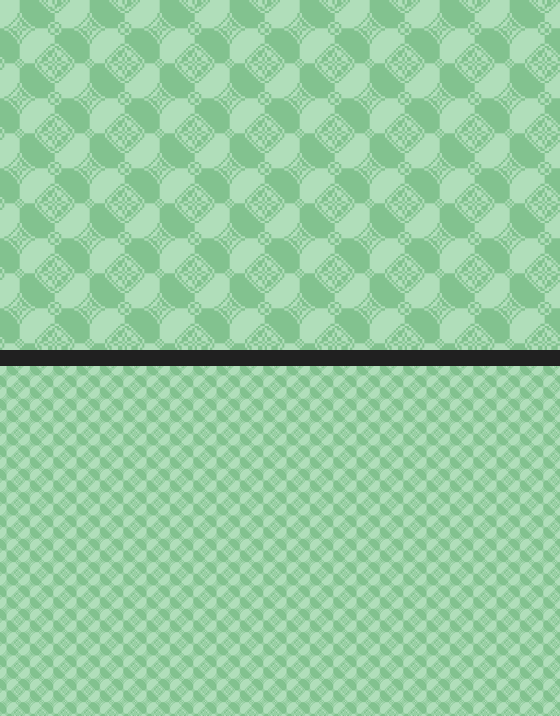
Top: one tile. Bottom: repeated 3 by 3.
Write a Shadertoy shader that draws this pattern.

```glsl
// Two-tone checker of stepped squares with counterchanged ringed motifs at its corners
#define REPEATS vec2(8.0, 5.0)
#define CELLS 32.0
#define CENTRE vec2(25.0, 3.0)
#define DARK vec3(0.51, 0.76, 0.56)
#define LIGHT vec3(0.69, 0.87, 0.73)
#define SAMPLES 3

// Folded distance, in cells, to the nearest copy of a motif centre
vec2 foldedOffset(vec2 p, vec2 centre) {
    return abs(mod(p - centre + 0.5 * CELLS, CELLS) - 0.5 * CELLS);
}

// 1 where a motif swaps the two tones: an outer ring, a gap, a speckled core
float motif(vec2 d, float power, float radius, float ringWidth) {
    float m = pow(pow(d.x, power) + pow(d.y, power), 1.0 / power);
    if (m > radius) return 0.0;
    if (m > radius - ringWidth) return 1.0;
    if (m > radius - 2.0 * ringWidth) return 0.0;
    vec2 i = floor(d);
    float core = 0.5 * dot(i, i + 1.0);
    // Large motifs carry one more ring around the core
    if (radius > 9.0 && m > radius - 3.0 * ringWidth) return 1.0;
    return mod(core, 2.0);
}

// 0 for the dark tone, 1 for the light one
float tone(vec2 uv) {
    vec2 p = floor(uv * REPEATS * CELLS) + 0.5 - CENTRE;
    float halfStep = 0.5 * CELLS;
    vec2 square = floor(p / halfStep);
    float checker = mod(square.x + square.y, 2.0);

    float swap = motif(foldedOffset(p, vec2(0.0)), 1.25, 9.3, 1.0);         // rosette
    swap += motif(foldedOffset(p, vec2(halfStep)), 0.75, 7.9, 1.2);         // star
    swap += motif(foldedOffset(p, vec2(0.0, halfStep)), 2.0, 3.1, 0.8);     // circle
    swap += motif(foldedOffset(p, vec2(halfStep, 0.0)), 2.0, 1.7, 0.8);     // knot
    return mod(checker + swap, 2.0);
}

void mainImage(out vec4 fragColor, in vec2 fragCoord) {
    // Average a grid of samples to smooth the cell edges
    float sum = 0.0;
    for (int y = 0; y < SAMPLES; y++) {
        for (int x = 0; x < SAMPLES; x++) {
            vec2 jitter = (vec2(x, y) + 0.5) / float(SAMPLES) - 0.5;
            sum += tone((fragCoord + jitter) / iResolution.xy);
        }
    }
    fragColor = vec4(mix(DARK, LIGHT, sum / float(SAMPLES * SAMPLES)), 1.0);
}
```
